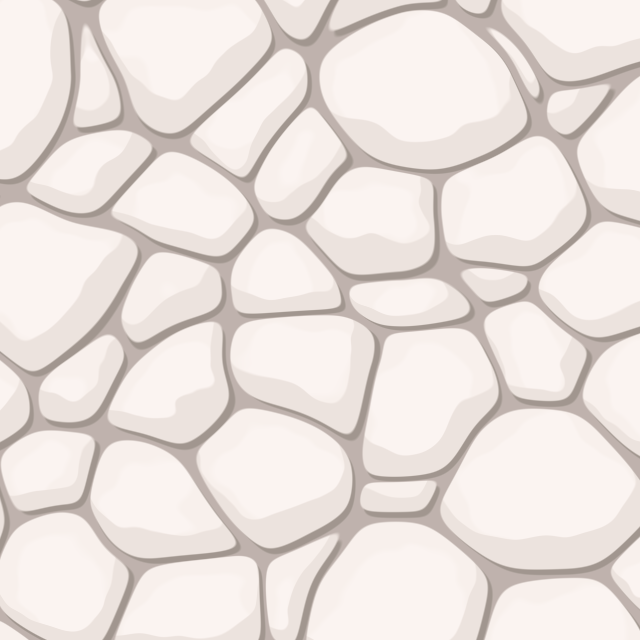
Reproduce this texture procedurally as a WebGL 2 fragment shader.

```glsl
#version 300 es
precision highp float;
// Pale rounded cobbles set in grey-brown mortar, drawn in flat cartoon tones.
// A weighted Voronoi diagram gives stones of mixed size; a smooth minimum over
// their edges rounds the corners, and shifted copies make shade and shadow.
uniform vec2 u_resolution;
out vec4 fragColor;

vec3 hash3(vec2 cell) {
    vec3 q = fract((cell.xyx + 17.0) * vec3(0.1031, 0.1030, 0.0973));
    q += dot(q, q.yxz + 33.33);
    return fract((q.xxy + q.yzz) * q.zyx);
}

// Smooth value noise, two independent channels in 0..1
vec2 noise2(vec2 p) {
    vec2 cell = floor(p), f = fract(p);
    f = f * f * (3.0 - 2.0 * f);
    vec2 low = mix(hash3(cell).xy, hash3(cell + vec2(1, 0)).xy, f.x);
    vec2 high = mix(hash3(cell + vec2(0, 1)).xy, hash3(cell + vec2(1, 1)).xy, f.x);
    return mix(low, high, f.y);
}

// Centre in xy, weight in z: many small stones, a few large ones
vec3 stoneAt(vec2 cell) {
    vec3 h = hash3(cell);
    return vec3(cell + 0.14 + 0.72 * h.xy, 0.85 * h.z * h.z * h.z);
}

// Grid cell of the stone that owns point p
vec2 findOwner(vec2 p) {
    vec2 base = floor(p), owner = base;
    float best = 1e5;
    for (int y = -2; y <= 2; y++)
    for (int x = -2; x <= 2; x++) {
        vec2 cell = base + vec2(x, y);
        vec3 stone = stoneAt(cell);
        vec2 away = p - stone.xy;
        float power = dot(away, away) - stone.z;
        if (power < best) { best = power; owner = cell; }
    }
    return owner;
}

// Signed distance to the rounded outline of one stone, positive inside
float stoneDistance(vec2 p, vec2 owner) {
    vec3 self = stoneAt(owner);
    float sharpness = mix(20.0, 10.0, self.z);
    float total = 0.0;
    for (int y = -2; y <= 2; y++)
    for (int x = -2; x <= 2; x++) {
        if (x == 0 && y == 0) continue;
        vec3 other = stoneAt(owner + vec2(x, y));
        vec2 axis = other.xy - self.xy;
        float gapLength = max(length(axis), 0.05);
        float edge = dot(0.5 * (self.xy + other.xy) - p, axis) / gapLength
                   + 0.5 * (self.z - other.z) / gapLength;
        total += exp(-sharpness * clamp(edge, -3.0, 3.0));
    }
    return -log(total) / sharpness - 0.032;
}

void main() {
    vec2 uv = gl_FragCoord.xy / u_resolution.y;
    vec2 p = uv * vec2(5.5, 6.3) + vec2(3.0, 8.0);
    float blur = max(6.0 / u_resolution.y, 0.008);

    // Bend the plane a little so that the outlines are not straight
    p += 0.2 * (noise2(p * 1.4) - 0.5);
    vec2 wobble = noise2(p * 2.6 + 31.0) - 0.5;
    wobble += 0.35 * (noise2(p * 5.5 + 7.0) - 0.5);

    // Mortar, with each stone's shadow falling to the lower right
    vec2 shadowPoint = p + vec2(-0.04, 0.055);
    float shadow = stoneDistance(shadowPoint, findOwner(shadowPoint));
    vec3 color = mix(vec3(0.75, 0.70, 0.68), vec3(0.63, 0.59, 0.56),
                     smoothstep(-blur, blur, shadow));

    // Stone face: shaded base, lit top, faint cream band around the rim
    vec2 owner = findOwner(p);
    float body = stoneDistance(p, owner);
    float band = mix(0.17, 0.36, stoneAt(owner).z);
    float lit = stoneDistance(p + band * vec2(0.35, -1.0), owner) + 0.17 * wobble.x;
    float core = body - 0.13 + 0.3 * wobble.y;
    vec3 face = mix(vec3(0.972, 0.942, 0.925), vec3(0.984, 0.956, 0.945),
                    smoothstep(-0.03, 0.03, core));
    face = mix(vec3(0.927, 0.890, 0.870), face, smoothstep(-blur, blur, lit));

    color = mix(color, face, smoothstep(-blur, blur, body));
    fragColor = vec4(color, 1.0);
}
```
